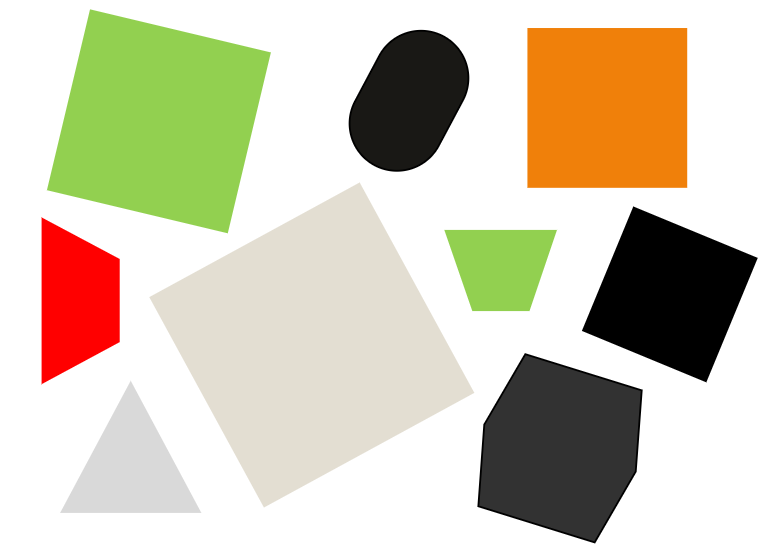
Give the GLSL for this background, as a Shadertoy shader.

```glsl
// Signed distance to the line a-b, positive on its left side
float edge(vec2 p, vec2 a, vec2 b) {
    vec2 along = normalize(b - a);
    return dot(p - a, vec2(-along.y, along.x));
}

// Three successive edges of a clockwise convex outline
float chain(vec2 p, vec2 a, vec2 b, vec2 c, vec2 d) {
    return max(max(edge(p, a, b), edge(p, b, c)), edge(p, c, d));
}

float quad(vec2 p, vec2 a, vec2 b, vec2 c, vec2 d) {
    return max(chain(p, a, b, c, d), edge(p, d, a));
}

float square(vec2 p, vec2 center, float halfSide, float angle) {
    float c = cos(angle), s = sin(angle);
    vec2 q = p - center;
    q = abs(vec2(c * q.x + s * q.y, c * q.y - s * q.x));
    return max(q.x, q.y) - halfSide;
}

float capsule(vec2 p, vec2 a, vec2 b, float radius) {
    vec2 axis = b - a;
    float t = clamp(dot(p - a, axis) / dot(axis, axis), 0.0, 1.0);
    return length(p - a - axis * t) - radius;
}

// Paint a shape with an edge one pixel soft
void paint(inout vec3 color, float dist, vec3 fill) {
    color = mix(color, fill, clamp(0.5 - dist * iResolution.y, 0.0, 1.0));
}

void mainImage(out vec4 fragColor, in vec2 fragCoord) {
    vec2 p = fragCoord / iResolution.y;
    vec3 color = vec3(1.0);
    vec3 black = vec3(0.0);
    vec3 green = vec3(0.573, 0.816, 0.314);
    float outline = 0.0033;

    // Squares
    paint(color, square(p, vec2(0.2858, 0.7818), 0.1672, -0.234), green);
    paint(color, square(p, vec2(1.0923, 0.8059), 0.1437, 0.0), vec3(0.941, 0.502, 0.039));
    paint(color, square(p, vec2(1.2047, 0.4705), 0.1211, -0.392), black);
    paint(color, square(p, vec2(0.5608, 0.3795), 0.2155, 0.499), vec3(0.890, 0.871, 0.824));

    // Trapezoids
    paint(color, quad(p, vec2(0.0748, 0.609), vec2(0.2153, 0.5342),
                         vec2(0.2153, 0.3847), vec2(0.0748, 0.309)), vec3(1.0, 0.0, 0.0));
    paint(color, quad(p, vec2(0.7991, 0.5865), vec2(1.0018, 0.5865),
                         vec2(0.9523, 0.4405), vec2(0.8495, 0.4405)), green);

    // Triangle
    vec2 apex = vec2(0.2351, 0.3153);
    paint(color, chain(p, apex, vec2(0.3622, 0.0775), vec2(0.1081, 0.0775), apex), vec3(0.851));

    // Outlined capsule
    float pill = capsule(p, vec2(0.7573, 0.8595), vec2(0.7139, 0.7780), 0.0868);
    paint(color, pill, black);
    paint(color, pill + outline, vec3(0.098, 0.094, 0.082));

    // Outlined hexagon
    vec2 top = vec2(0.9441, 0.3649), bottom = vec2(1.0703, 0.0225);
    float hexagon = max(
        chain(p, top, vec2(1.1559, 0.2991), vec2(1.1450, 0.1514), bottom),
        chain(p, bottom, vec2(0.8586, 0.0883), vec2(0.8694, 0.2369), top));
    paint(color, hexagon, black);
    paint(color, hexagon + outline, vec3(0.196));

    fragColor = vec4(color, 1.0);
}
```
